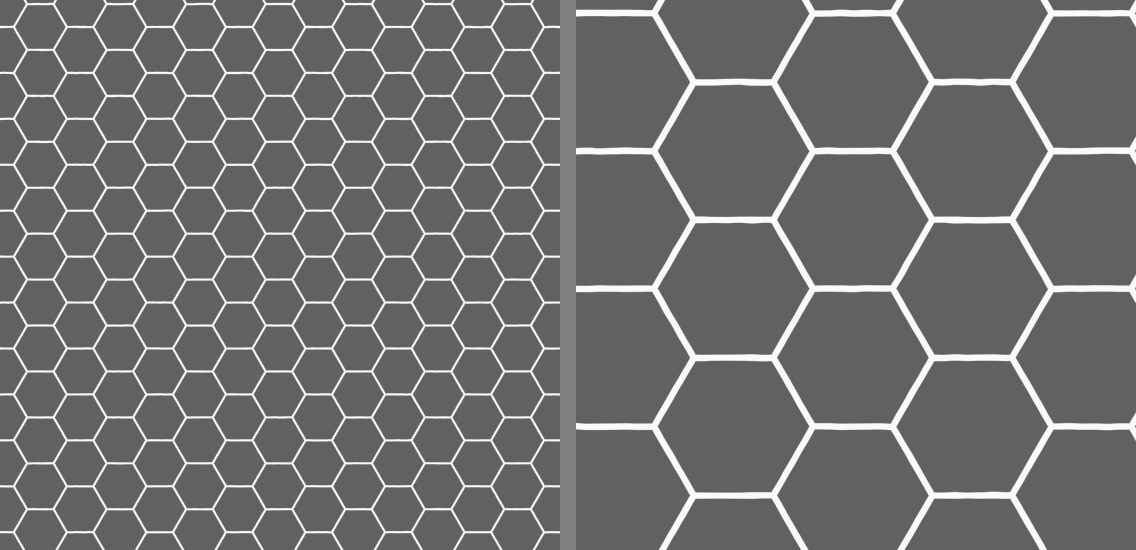
Left: the whole. Right: its middle third, enlarged.
Give the GLSL for this pattern, as a Shadertoy shader.

```glsl
// Flat-topped honeycomb of thin off-white lines on plain dark grey.
// Two interleaved rectangular lattices give the nearest cell centre; the distance
// to that cell's border draws the line, with faint noise making it slightly ragged.

const vec3 FILL_COLOUR = vec3(0.38);
const vec3 LINE_COLOUR = vec3(0.98);
const vec2 CELL_ANCHOR = vec2(0.5072, 0.5334); // centre of one cell, in canvas heights
const float CELL_HEIGHT = 0.0835;              // flat side to flat side
const float LINE_WIDTH = 0.0039;
const float WOBBLE = 0.0006;                   // sideways wander of the lines
const float WOBBLE_SCALE = 130.0;              // noise cells per canvas height

float hash21(vec2 p) {
    vec3 q = fract(vec3(p.xyx) * 0.1031);
    q += dot(q, q.yzx + 33.33);
    return fract((q.x + q.y) * q.z);
}

float valueNoise(vec2 p) {
    vec2 cell = floor(p);
    vec2 t = fract(p);
    t = t * t * (3.0 - 2.0 * t);
    float low = mix(hash21(cell), hash21(cell + vec2(1.0, 0.0)), t.x);
    float high = mix(hash21(cell + vec2(0.0, 1.0)), hash21(cell + 1.0), t.x);
    return mix(low, high, t.y);
}

// Offset of p from the nearest centre of a honeycomb with the given cell height
vec2 hexOffset(vec2 p, float height) {
    vec2 period = height * vec2(sqrt(3.0), 1.0);
    vec2 a = p - period * round(p / period);
    vec2 shifted = p - 0.5 * period;
    vec2 b = shifted - period * round(shifted / period);
    return dot(a, a) < dot(b, b) ? a : b;
}

// Distance from a point inside a flat-topped hexagon to its border
float hexBorderDistance(vec2 offset, float height) {
    vec2 q = abs(offset);
    return 0.5 * height - max(q.y, dot(q, vec2(sqrt(0.75), 0.5)));
}

// Smooth line coverage; softness is the width of the edge ramp
float lineCoverage(float dist, float width, float softness) {
    return clamp((0.5 * width - dist) / softness + 0.5, 0.0, 1.0);
}

void mainImage(out vec4 fragColor, in vec2 fragCoord) {
    float pixel = 1.0 / iResolution.y;
    vec2 p = fragCoord * pixel;

    // Slight raggedness, mostly visible along the level edges
    float wander = valueNoise(p * WOBBLE_SCALE) - 0.5;
    vec2 warped = p - CELL_ANCHOR + vec2(0.0, WOBBLE * wander);

    // Honeycomb lines over the fill
    float dist = hexBorderDistance(hexOffset(warped, CELL_HEIGHT), CELL_HEIGHT);
    float line = lineCoverage(dist, LINE_WIDTH, 1.2 * pixel);
    fragColor = vec4(mix(FILL_COLOUR, LINE_COLOUR, line), 1.0);
}
```
